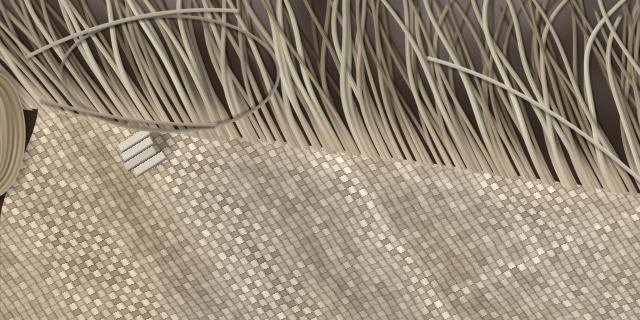
This texture is drawn by a WebGL 1 fragment shader. Its source:

```glsl
precision highp float;
// Woven palm-leaf mat with a diagonal check pattern and a loose, curling fringe.
uniform vec2 u_resolution;

float hash(vec2 p) {
  vec3 q = fract(vec3(p.xyx) * 0.1031);
  q += dot(q, q.yzx + 33.33);
  return fract((q.x + q.y) * q.z);
}

float noise(vec2 p) {
  vec2 i = floor(p), f = fract(p);
  f = f * f * (3.0 - 2.0 * f);
  return mix(mix(hash(i), hash(i + vec2(1, 0)), f.x),
             mix(hash(i + vec2(0, 1)), hash(i + vec2(1, 1)), f.x), f.y);
}

float band(float x, float center, float halfWidth) {
  return 1.0 - smoothstep(halfWidth * 0.6, halfWidth * 1.4, abs(x - center));
}

float cover(float d, float halfWidth, float px) {
  return 1.0 - smoothstep(halfWidth - px, halfWidth + px, abs(d));
}

float edgeHeight(float x) {
  return 0.685 - 0.145 * x - 0.012 * band(x, 0.5, 0.25);
}

// Strands of the left side lie flatter than those of the right side.
float lean(float x) {
  return mix(1.05, 0.57, smoothstep(0.1, 0.8, x));
}

vec3 straw(float tone) {
  return mix(vec3(0.36, 0.30, 0.235), vec3(0.87, 0.83, 0.765), tone);
}

vec3 matColor(vec2 p, float px) {
  vec2 w = p + 0.012 * vec2(noise(p * 7.0), noise(p * 7.0 + 40.0));
  float along = (0.44 * w.x - w.y) * 0.915;
  float across = 0.82 * w.x + 0.57 * w.y;
  // Open checks alternate with bands of finer, tighter weave.
  float paleRow = band(across, 1.15, 0.035);
  float crossRow = band(along, 0.494, 0.018) * smoothstep(1.3, 1.5, p.x);
  float checks = max(max(band(across, 0.76, 0.09), paleRow), crossRow);
  checks = max(checks, max(band(across, 0.33, 0.12), 0.6 * band(across, 1.6, 0.12)));
  float fine = max(band(across, 0.57, 0.07), band(across, 0.97, 0.09));
  vec2 g = vec2(across / 0.0235, along / 0.0205);
  vec2 id = floor(g), f = fract(g);
  float over = mod(id.x + id.y, 2.0);
  float tone = 0.72 + 0.26 * (hash(id) - 0.5) + 0.14 * (hash(vec2(id.x, 7.0)) - 0.5);
  tone += (over - 0.5) * mix(0.08, 0.32, checks) + 0.05 * checks + 0.08 * paleRow + 0.08 * crossRow;
  tone += 0.08 * (noise(p * 3.5) - 0.5) + 0.08 * (noise(vec2(across * 210.0, along * 25.0)) - 0.5);
  tone -= 0.08 * fine;
  vec2 rim = min(f, 1.0 - f);
  float soft = px / 0.02;
  float seam = smoothstep(0.0, 0.16 + soft, mix(rim.y, rim.x, over));
  float groove = smoothstep(0.0, 0.14 + soft, rim.x);
  vec3 col = straw(tone) * mix(0.84, 1.0, seam) * mix(0.86, 1.0, groove);
  float warm = max(noise(p * 5.0 + 9.0) * 0.5, band(p.x, 0.2, 0.35));
  col *= mix(vec3(1.0, 0.99, 0.985), vec3(1.03, 1.0, 0.93), warm);
  float below = edgeHeight(p.x) - p.y;
  return col * (1.0 + 0.08 * band(below, 0.03, 0.05));
}

// Layers of bent strands rooted on the edge of the mat.
vec3 fringe(vec3 col, vec2 p, float h, float px) {
  float density = 14.0;
  float root = p.x + lean(p.x + 0.6 * h) * h - 0.42 * h * h;
  float rise = smoothstep(0.02, 0.14, h);
  for (int layer = 0; layer < 5; layer++) {
    float k = float(layer);
    float cell = floor(root * density + k * 0.2);
    for (int n = -4; n <= 4; n++) {
      float id = cell + float(n);
      vec2 key = vec2(id + 20.0, k * 17.0 + 3.0);
      float r = hash(key), s = hash(key + 5.3), t = hash(key + 11.7);
      float x0 = (id + 0.5 - k * 0.2 + 0.35 * (r - 0.5)) / density;
      float bend = 0.42 + (s - 0.5) * 1.1;
      float phase = h * (7.0 + 6.0 * t) + r * 6.28;
      float wave = 0.05 * h * (sin(phase) - sin(r * 6.28));
      float slope = -lean(x0) + 2.0 * bend * h + 0.3 * h * cos(phase);
      float d = (p.x - x0 + lean(x0) * h - bend * h * h - wave) / sqrt(1.0 + slope * slope);
      float width = 0.009 * (0.7 + 0.5 * t) * (1.0 - 0.6 * h);
      float tip = -0.016 * r;
      float start = smoothstep(tip - px, tip + px, h);
      float reach = 1.0 - smoothstep(0.0, 0.02, h - 0.28 - 0.6 * r - 0.06 * k);
      col *= 1.0 - 0.32 * rise * start * reach * cover(d - 0.005, width, 0.006);
      float tone = 0.75 + 0.22 * (s - 0.5);
      float high = 0.02 + 0.65 * t + 0.11 * k - 0.42 * h;
      tone = mix(tone, high, smoothstep(0.0, 0.2, h));
      tone += 0.16 * (noise(vec2(d * 350.0, h * 9.0 + id)) - 0.5);
      float shade = smoothstep(-0.2, 1.0, d / width);
      vec3 leaf = straw(tone) * (1.0 - mix(0.18, 0.30, rise) * shade);
      leaf *= mix(vec3(1.03, 0.99, 0.93), vec3(0.99, 1.0, 0.95), t * rise);
      col = mix(col, leaf, cover(d, width, px) * start * reach);
    }
  }
  return col;
}

vec3 ribbon(vec3 col, float d, float width, float mask, float tone, float px) {
  col *= 1.0 - 0.3 * mask * cover(d + 0.007, width, 0.006);
  return mix(col, straw(tone + 0.15 * d / width), mask * cover(d, width, px));
}

// Signed offset from a parabola through "start" with given slope and curve.
float arc(vec2 p, vec2 start, float slope, float curve) {
  float x = p.x - start.x, g = slope + 2.0 * curve * x;
  return (p.y - start.y - slope * x - curve * x * x) / sqrt(1.0 + g * g);
}

float span(float x, float a, float b) {
  return smoothstep(a, a + 0.01, x) * (1.0 - smoothstep(b - 0.01, b, x));
}

float ring(vec2 p, vec2 center, vec2 radius) {
  vec2 q = (p - center) / radius;
  return (length(q) - 1.0) * length(q) / max(length(q / radius), 0.001);
}

void main() {
  float px = 0.8 / u_resolution.y;
  vec2 p = gl_FragCoord.xy / u_resolution.y;
  float h = p.y - edgeHeight(p.x);
  float haze = noise(p * 6.0) * smoothstep(0.15, 0.45, h);
  vec3 ground = mix(vec3(0.20, 0.16, 0.13), vec3(0.50, 0.45, 0.43), haze);
  float side = p.x - 0.12 * smoothstep(0.30, 0.68, p.y);
  float inside = smoothstep(-px, px, side) * (1.0 - smoothstep(-px, px, h));
  vec3 col = mix(ground, matColor(p, px), inside);

  // Folded tab of short strips, with its shadow.
  vec2 tab = mat2(0.85, -0.53, 0.53, 0.85) * (p - vec2(0.437, 0.52));
  col *= 1.0 - 0.4 * (1.0 - smoothstep(0.02, 0.08, length(tab - vec2(0.055, 0.0))));
  float strip = tab.y / 0.03;
  float tabMask = cover(tab.x + 0.01 * sin(floor(strip) * 4.0), 0.053, px) * cover(tab.y, 0.06, px);
  vec3 tabCol = straw(0.75 + 0.25 * hash(vec2(floor(strip), 2.0)));
  tabCol *= mix(0.5, 1.0, smoothstep(0.05, 0.35, fract(strip)));
  col = mix(col, tabCol, tabMask);

  if (h > -0.03) col = fringe(col, p, h, px);

  // Long stray leaves lying over the fringe.
  col = ribbon(col, ring(p, vec2(0.53, 0.77), vec2(0.34, 0.18)), 0.005, smoothstep(0.16, 0.22, p.x), 0.4, px);
  col = ribbon(col, arc(p, vec2(1.33, 0.82), -0.25, -0.48), 0.006, span(p.x, 1.33, 2.1), 0.8, px);
  col = ribbon(col, arc(p, vec2(0.10, 0.83), 0.50, -0.45), 0.006, span(p.x, 0.08, 0.75), 0.65, px);
  col = ribbon(col, arc(p, vec2(0.12, 0.69), -0.30, 0.28), 0.005, span(p.x, 0.12, 0.68), 0.5, px);

  // Curled bundle at the left border.
  float bundle = ring(p, vec2(-0.03, 0.58), vec2(0.11, 0.20));
  float fibre = noise(vec2(bundle * 130.0, p.y * 4.0));
  col *= 1.0 - 0.3 * (1.0 - smoothstep(0.0, 0.03, bundle));
  vec3 bundleCol = straw(0.1 + 0.65 * fibre) * vec3(1.0, 0.99, 0.90);
  col = mix(col, bundleCol, 1.0 - smoothstep(-px, px, bundle));
  gl_FragColor = vec4(col, 1.0);
}
```
